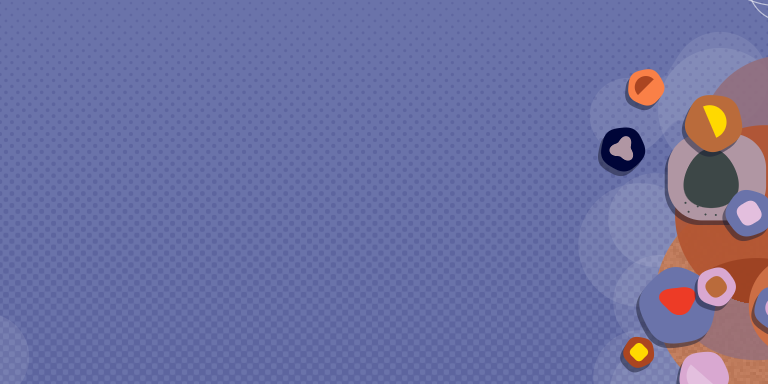
This background is drawn by a WebGL 1 fragment shader. Its source:

```glsl
precision highp float;
// Periwinkle halftone backdrop with translucent clouds and a cluster of painted pebbles at the right.
uniform vec2 u_resolution;

// Lengths are fractions of the canvas height
const float DOT_PERIOD = 0.031;
const float CLOUD_ALPHA = 0.09;
const float SHADOW_ALPHA = 0.5;
const vec2 SHADOW_SHIFT = vec2(-0.008, -0.012);
const float SPECK_CELL = 0.024;
const float GRAIN_CELL = 0.008;

const vec3 PERIWINKLE = vec3(0.415, 0.45, 0.665);
const vec3 DOT_BLUE = vec3(0.365, 0.395, 0.625);
const vec3 SHADOW = vec3(0.10, 0.11, 0.20);
const vec3 NAVY = vec3(0.0, 0.02, 0.22);
const vec3 SLATE = vec3(0.24, 0.28, 0.28);
const vec3 MAUVE = vec3(0.57, 0.43, 0.49);
const vec3 STONE_GREY = vec3(0.69, 0.59, 0.64);
const vec3 TAN = vec3(0.76, 0.48, 0.34);
const vec3 RUST = vec3(0.70, 0.33, 0.19);
const vec3 DARK_RUST = vec3(0.67, 0.27, 0.13);
const vec3 COPPER = vec3(0.80, 0.43, 0.27);
const vec3 BROWN = vec3(0.73, 0.42, 0.23);
const vec3 ORANGE = vec3(0.98, 0.50, 0.28);
const vec3 YELLOW = vec3(1.0, 0.85, 0.0);
const vec3 RED = vec3(0.93, 0.23, 0.15);
const vec3 PINK = vec3(0.85, 0.66, 0.82);
const vec3 PALE_PINK = vec3(0.89, 0.75, 0.87);

float hash(vec2 p) {
  vec3 q = fract(vec3(p.xyx) * 0.1031);
  q += dot(q, q.yzx + 33.33);
  return fract((q.x + q.y) * q.z);
}

// Coverage of a signed distance, smoothed over one pixel
float cover(float d) {
  return clamp(0.5 - d * u_resolution.y, 0.0, 1.0);
}

void paint(inout vec3 col, float d, vec3 tint, float alpha) {
  col = mix(col, tint, cover(d) * alpha);
}

float disc(vec2 p, vec2 c, float r) {
  return length(p - c) - r;
}

float halfDisc(vec2 q, float r, vec2 normal) {
  return max(length(q) - r, -dot(q, normal));
}

float roundBox(vec2 q, vec2 size, float r) {
  vec2 e = abs(q) - size + r;
  return length(max(e, 0.0)) + min(max(e.x, e.y), 0.0) - r;
}

float smoothUnion(float a, float b, float k) {
  float h = clamp(0.5 + 0.5 * (b - a) / k, 0.0, 1.0);
  return mix(b, a, h) - k * h * (1.0 - h);
}

// Disc whose rim swells in a number of lobes
float blob(vec2 q, float r, float lobes, float swell, float phase) {
  float a = atan(q.y, q.x + 0.00001);
  return length(q) - r * (1.0 + swell * cos(lobes * a + phase));
}

// Slightly uneven pebble with its cast shadow
void pebble(inout vec3 col, vec2 q, float r, float phase, vec3 tint) {
  paint(col, blob(q - SHADOW_SHIFT, r, 5.0, 0.03, phase), SHADOW, SHADOW_ALPHA);
  paint(col, blob(q, r, 5.0, 0.03, phase), tint, 1.0);
}

void main() {
  vec2 p = gl_FragCoord.xy / u_resolution.y;

  // Halftone dots that grow towards the bottom
  vec2 wave = cos(p * 6.28318 / DOT_PERIOD);
  float soft = 3.2 / (DOT_PERIOD * u_resolution.y);
  float level = mix(-0.15, 0.85, p.y);
  float dots = smoothstep(level - soft, level + soft, wave.x * wave.y);
  vec3 col = mix(PERIWINKLE, DOT_BLUE, dots);

  // Translucent clouds
  vec3 white = vec3(1.0);
  float topCloud = smoothUnion(disc(p, vec2(1.635, 0.698), 0.099), disc(p, vec2(1.875, 0.792), 0.125), 0.12);
  paint(col, topCloud, white, CLOUD_ALPHA);
  paint(col, disc(p, vec2(1.875, 0.714), 0.161), white, CLOUD_ALPHA);
  paint(col, disc(p, vec2(1.667, 0.362), 0.161), white, CLOUD_ALPHA);
  paint(col, disc(p, vec2(1.706, 0.427), 0.122), white, CLOUD_ALPHA);
  paint(col, disc(p, vec2(1.719, 0.214), 0.122), white, CLOUD_ALPHA);
  paint(col, disc(p, vec2(1.667, 0.018), 0.122), white, CLOUD_ALPHA);
  paint(col, disc(p, vec2(1.710, -0.02), 0.122), white, CLOUD_ALPHA);
  paint(col, disc(p, vec2(-0.039, 0.07), 0.115), white, CLOUD_ALPHA);

  // Fine arcs in the top corner
  paint(col, abs(disc(p, vec2(2.044, 1.039), 0.095)) - 0.0015, white, 0.6);
  paint(col, abs(disc(p, vec2(2.03, 1.2), 0.215)) - 0.0015, white, 0.6);

  // Large earthy discs, the tan one grainy
  float grain = hash(floor(p / GRAIN_CELL)) - 0.5;
  paint(col, disc(p, vec2(2.044, 0.635), 0.221), MAUVE, 0.9);
  paint(col, disc(p, vec2(1.971, 0.219), 0.266), TAN + 0.06 * grain, 0.95);
  paint(col, disc(p, vec2(1.992, 0.44), 0.234), RUST, 0.92);
  float lowerRust = max(disc(p, vec2(1.992, 0.44), 0.234), 0.0);
  vec2 shade = (p - vec2(1.971, 0.195)) * vec2(0.68, 1.0);
  paint(col, length(shade) - 0.133, lowerRust > 0.0 ? MAUVE : DARK_RUST * 0.88, 0.75);
  paint(col, disc(p, vec2(2.083, 0.203), 0.133), COPPER, 1.0);

  // Grey slab with specks along its foot and a slate egg
  vec2 slab = p - vec2(1.867, 0.539);
  paint(col, roundBox(slab - SHADOW_SHIFT, vec2(0.128, 0.113), 0.09), SHADOW, SHADOW_ALPHA);
  float slabEdge = roundBox(slab, vec2(0.128, 0.113), 0.09);
  paint(col, slabEdge, STONE_GREY, 1.0);
  vec2 cell = floor(p / SPECK_CELL);
  vec2 speck = (cell + 0.2 + 0.6 * vec2(hash(cell), hash(cell + 17.0))) * SPECK_CELL;
  float speckShown = step(0.45, hash(cell + 41.0)) * step(slab.y, -0.06);
  paint(col, max(disc(p, speck, 0.0025), slabEdge), SLATE, speckShown);
  vec2 egg = p - vec2(1.852, 0.536);
  paint(col, length(vec2(egg.x * (1.0 + 3.0 * egg.y), egg.y * 0.9)) - 0.07, SLATE, 1.0);

  // Pebbles with their inlays, from the top down
  vec2 q = p - vec2(1.682, 0.773);
  pebble(col, q, 0.047, 0.5, ORANGE);
  paint(col, halfDisc(q, 0.029, vec2(-0.707, 0.707)), DARK_RUST, 1.0);
  q = p - vec2(1.859, 0.68);
  pebble(col, q, 0.074, 2.0, BROWN);
  paint(col, halfDisc(q + vec2(0.011, -0.002), 0.044, vec2(0.92, 0.39)), YELLOW, 1.0);
  q = p - vec2(1.622, 0.612);
  pebble(col, q, 0.057, 1.0, NAVY);
  paint(col, blob(q, 0.028, 3.0, 0.25, -3.58), STONE_GREY, 1.0);
  q = p - vec2(1.951, 0.445);
  pebble(col, q, 0.06, 3.0, PERIWINKLE);
  paint(col, blob(q, 0.031, 4.0, 0.06, 1.0), PALE_PINK, 1.0);
  q = p - vec2(1.766, 0.203);
  pebble(col, q, 0.099, 4.0, PERIWINKLE);
  paint(col, blob((q - vec2(0.0, 0.016)) * vec2(0.85, 1.1), 0.039, 3.0, 0.12, -2.0), RED, 1.0);
  q = p - vec2(1.865, 0.253);
  pebble(col, q, 0.05, 0.0, PINK);
  paint(col, blob(q, 0.027, 4.0, 0.04, 0.5), BROWN, 1.0);
  q = p - vec2(2.023, 0.198);
  pebble(col, q, 0.058, 1.5, PERIWINKLE);
  paint(col, length(q) - 0.03, PINK, 1.0);
  q = p - vec2(1.664, 0.083);
  pebble(col, q, 0.04, 2.5, DARK_RUST);
  paint(col, blob(q, 0.022, 4.0, 0.08, 0.0), YELLOW, 1.0);
  q = p - vec2(1.833, 0.021);
  pebble(col, q, 0.064, 1.0, PINK);
  paint(col, halfDisc(q, 0.045, vec2(-0.66, -0.75)), PALE_PINK, 1.0);

  gl_FragColor = vec4(col, 1.0);
}
```
